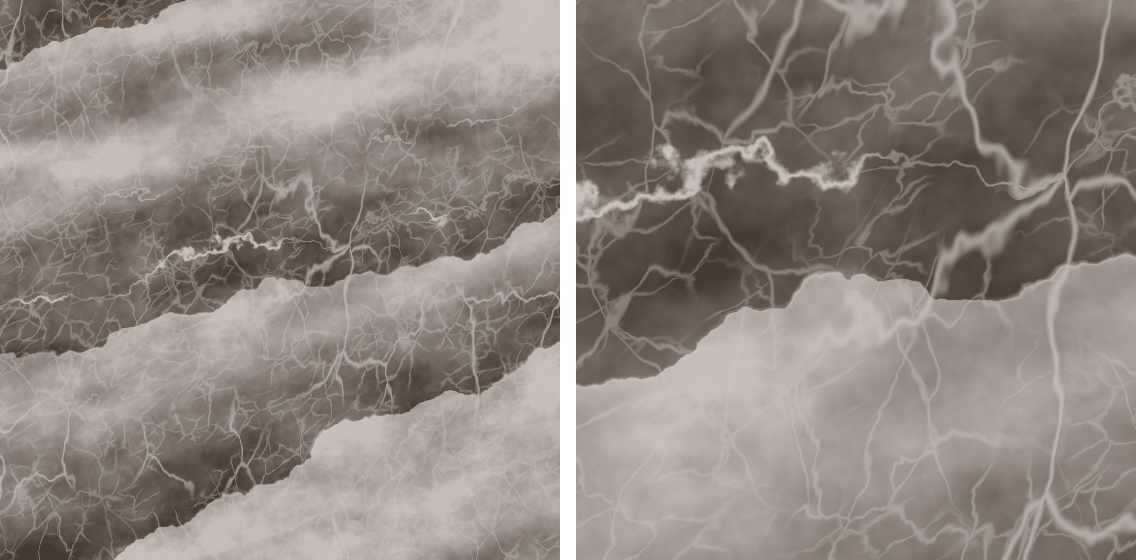
Left, the full canvas; right, a detail of the centre.
Reproduce this texture procedurally as a WebGL 2 fragment shader.

```glsl
#version 300 es
precision highp float;

#define DARK vec3(0.335, 0.285, 0.243)
#define LIGHT vec3(0.745, 0.716, 0.695)
#define VEIN vec3(0.80, 0.775, 0.745)
#define SLOPE 0.24
#define MID_EDGE 0.36
#define TOP_EDGE 0.92
#define MAIN_VEIN 0.445
#define FAINT_VEIN 0.595
#define ROUGHNESS 0.11
#define CLOUDS 0.85

uniform vec2 u_resolution;
out vec4 fragColor;

vec2 hash2(vec2 p) {
  vec3 q = fract(p.xyx * vec3(0.1031, 0.1030, 0.0973));
  q += dot(q, q.yzx + 33.33);
  return fract((q.xx + q.yz) * q.zy);
}

float noise(vec2 p) {
  vec2 i = floor(p), f = fract(p);
  f = f * f * (3.0 - 2.0 * f);
  float low = mix(hash2(i).x, hash2(i + vec2(1, 0)).x, f.x);
  float high = mix(hash2(i + vec2(0, 1)).x, hash2(i + vec2(1, 1)).x, f.x);
  return mix(low, high, f.y);
}

float fbm(vec2 p) {
  float sum = 0.0, amp = 0.52;
  for (int i = 0; i < 5; i++) {
    sum += amp * noise(p);
    p = mat2(1.6, 1.2, -1.2, 1.6) * p + 7.3;
    amp *= 0.5;
  }
  return sum;
}

// Distance to the nearest border between cells
float cellBorder(vec2 p) {
  vec2 base = floor(p), near = vec2(9.0), next = vec2(9.0);
  for (int y = -1; y <= 1; y++)
    for (int x = -1; x <= 1; x++) {
      vec2 cell = base + vec2(x, y);
      vec2 d = cell + hash2(cell) - p;
      if (dot(d, d) < dot(near, near)) { next = near; near = d; }
      else if (dot(d, d) < dot(next, next)) next = d;
    }
  return dot(0.5 * (near + next), normalize(next - near));
}

float stroke(float d, float width, float px) {
  return 1.0 - smoothstep(0.0, width + px, abs(d));
}

// Broken web of cracks, stretched along a steep direction
float crackWeb(vec2 p, float scale, float angle, float width, float px) {
  float c = cos(angle), s = sin(angle);
  vec2 q = mat2(c, -s, s, c) * p * vec2(0.65, 1.25) * scale;
  q += 0.9 * vec2(fbm(q * 1.3), fbm(q * 1.3 + 31.0));
  float broken = smoothstep(0.36, 0.68, noise(p * scale * 0.8 + angle * 9.0));
  float thick = width * (0.4 + 1.3 * noise(p * scale * 3.0));
  return broken * stroke(cellBorder(q) / scale, thick, px);
}

void main() {
  vec2 p = gl_FragCoord.xy / u_resolution.y;
  float px = 1.0 / u_resolution.y;

  // Slanted height with broad bends and ragged detail
  float bend = 0.010 * sin(9.0 * p.x + 1.0) + 0.006 * sin(21.0 * p.x - 6.0 * p.y);
  float s = p.y - SLOPE * p.x + bend;
  float ragged = s + ROUGHNESS * (fbm(p * 8.0 + 3.0) - 0.5)
               + 0.016 * (fbm(p * 55.0) - 0.5);
  float soft = s + 0.13 * (fbm(p * vec2(3.0, 5.0) + 12.0) - 0.5);
  float lowEdge = 0.17 * smoothstep(0.1, 0.95, p.x) - 0.05;

  // Each layer darkens downwards until the next sharp edge
  float lowTone = mix(0.95, 0.55, smoothstep(0.13, 0.30, lowEdge - soft));
  float depth = (MID_EDGE - soft) / (MID_EDGE - lowEdge);
  float midTone = mix(0.80, 0.13, smoothstep(0.08, 0.80, depth));
  float upTone = mix(0.06, 0.38, smoothstep(MID_EDGE, 0.58, soft));
  upTone = mix(upTone, 0.95, smoothstep(0.56, 0.67, soft));
  float shade = (soft - 0.79) / 0.065;
  upTone -= 0.50 * exp(-shade * shade) * (1.0 - smoothstep(0.55, 0.9, p.x));

  float tone = mix(lowTone, midTone, smoothstep(-px, px, ragged - lowEdge));
  tone = mix(tone, upTone, smoothstep(-px, px, ragged - MID_EDGE));
  tone = mix(tone, 0.10, smoothstep(-px, px, ragged - TOP_EDGE));

  // Streaked clouds, mottling and grain
  tone += CLOUDS * (fbm(vec2(p.x * 5.0, s * 15.0)) - 0.5);
  tone += 0.40 * (fbm(p * 24.0 + 5.0) - 0.5);
  tone += 0.16 * (fbm(p * 110.0) - 0.5);
  tone = clamp(tone, -0.14, 1.06);
  vec3 color = mix(DARK, LIGHT, tone);

  // Fine and coarse cracks
  float veins = 0.34 * crackWeb(p, 30.0, 0.5, 0.0016, px);
  veins = max(veins, 0.42 * crackWeb(p + 4.0, 17.0, 1.1, 0.0018, px));
  veins = max(veins, 0.42 * crackWeb(p + 9.0, 13.0, 2.0, 0.0018, px));
  veins = max(veins, 0.68 * crackWeb(p + 2.0, 6.5, 1.4, 0.0034, px));

  // Long veins along the layers, and pale rims on the edges
  float patchy = smoothstep(0.25, 0.65, noise(p * 13.0));
  float wander = s + 0.10 * (fbm(p * 10.0 + 20.0) - 0.5) + 0.035 * (fbm(p * 45.0) - 0.5);
  veins = max(veins, (0.45 + 0.5 * patchy) * stroke(wander - MAIN_VEIN, 0.002 + 0.003 * patchy, px));
  veins = max(veins, (0.2 + 0.4 * patchy) * stroke(wander - FAINT_VEIN, 0.003, px));
  float rim = min(abs(ragged - lowEdge), min(abs(ragged - MID_EDGE), abs(ragged - TOP_EDGE)));
  veins = max(veins, 0.6 * patchy * stroke(rim, 0.003, px));

  // Milky haze around the main vein
  float haze = exp(-abs(wander - MAIN_VEIN) / 0.018) * patchy;
  color = mix(color, VEIN, 0.16 * haze);
  fragColor = vec4(mix(color, VEIN, veins), 1.0);
}
```
